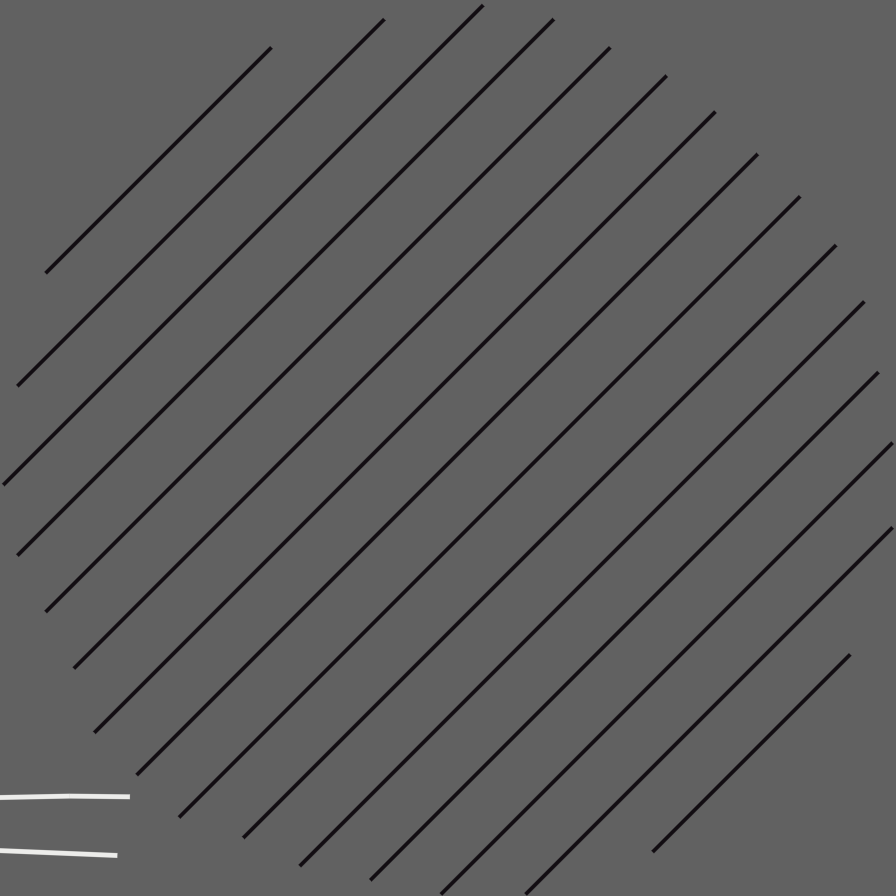
Give the GLSL for this pattern, as a WebGL 1 fragment shader.

```glsl
precision highp float;
// Fifteen thin diagonal strokes hatch a disc on a flat grey ground,
// with two pale strokes entering at the lower left. The hatch is a repeat
// in a rotated frame; its ends are circle chords snapped to a grid.
uniform vec2 u_resolution;

const vec3 GROUND = vec3(0.38);
const vec3 INK = vec3(0.07, 0.05, 0.07);
const vec3 CHALK = vec3(0.93, 0.93, 0.92);

const float SPACING = 0.09453;   // between strokes, along x - y
const float GRID_STEP = 0.03151; // step of the stroke ends, along x + y
const float LAST_STROKE = 7.0;   // strokes on each side of the middle one

// Coverage of a shape from its signed distance, softened over one pixel.
float coverage(float dist, float pixel) {
  return 1.0 - smoothstep(-0.75 * pixel, 0.75 * pixel, dist);
}

float boxDistance(vec2 p, vec2 halfSize) {
  vec2 q = abs(p) - halfSize;
  return length(max(q, 0.0)) + min(max(q.x, q.y), 0.0);
}

// Straight stroke with flat ends between a and b.
float strokeDistance(vec2 p, vec2 a, vec2 b, float halfWidth) {
  vec2 dir = normalize(b - a);
  vec2 q = p - 0.5 * (a + b);
  vec2 local = vec2(dot(q, dir), dir.x * q.y - dir.y * q.x);
  return boxDistance(local, vec2(0.5 * distance(a, b), halfWidth));
}

// Half the length of a chord of the disc, in whole grid steps.
float chordSteps(float index) {
  float offset = 2.98 * index + 0.25;
  return floor(sqrt(max(489.5 - offset * offset, 0.0)) + 0.5);
}

float hatchDistance(vec2 p, float halfWidth) {
  float across = p.x - p.y - 0.0176;
  float along = p.x + p.y - 0.998;

  // Nearest stroke; the longest ones slide slightly to the lower left.
  float index = clamp(floor(across / SPACING + 0.5), -LAST_STROKE, LAST_STROKE);
  float steps = chordSteps(index);
  float slide = 0.55 * step(21.5, steps);

  vec2 local = vec2(along + slide * GRID_STEP, across - index * SPACING);
  return boxDistance(local * sqrt(0.5), vec2(steps * GRID_STEP * sqrt(0.5), halfWidth));
}

float chalkDistance(vec2 p, float halfWidth) {
  // The upper stroke bends faintly; the lower one slopes down.
  float upper = min(
    strokeDistance(p, vec2(-0.02, 0.1095), vec2(0.078, 0.1115), halfWidth),
    strokeDistance(p, vec2(0.077, 0.1115), vec2(0.145, 0.1107), halfWidth));
  float lower = strokeDistance(p, vec2(-0.02, 0.0515), vec2(0.131, 0.0452), halfWidth);
  return min(upper, lower);
}

void main() {
  float side = min(u_resolution.x, u_resolution.y);
  vec2 p = gl_FragCoord.xy / side;
  float pixel = 1.0 / side;

  vec3 color = mix(GROUND, INK, coverage(hatchDistance(p, 0.0021), pixel));
  color = mix(color, CHALK, coverage(chalkDistance(p, 0.0027), pixel));
  gl_FragColor = vec4(color, 1.0);
}
```
